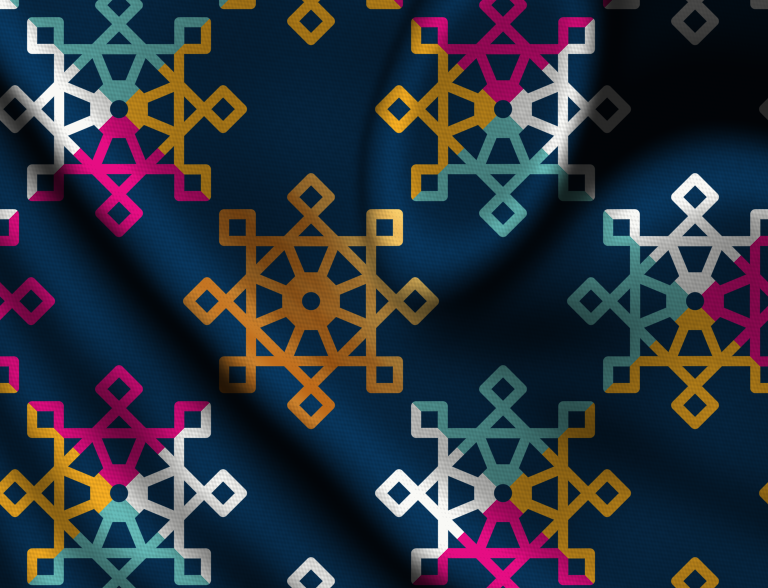
Reproduce this pattern procedurally as a WebGL 1 fragment shader.

```glsl
precision highp float;
// Eight-pointed lattice stars in four colours on draped navy twill.
// Each star is one folded 22.5 degree wedge of distance functions; stars sit
// on a diagonal grid, and soft bell curves shade the folds of the cloth.

uniform vec2 u_resolution;

float bell(float x) { return exp(-x * x); }

vec2 gradient(vec2 cell) {
  float a = 6.2832 * fract(sin(dot(cell, vec2(127.1, 311.7))) * 43758.5);
  return vec2(cos(a), sin(a));
}

float gradientNoise(vec2 p) {
  vec2 i = floor(p), f = fract(p);
  vec2 w = f * f * f * (f * (f * 6.0 - 15.0) + 10.0);
  vec2 e = vec2(1.0, 0.0);
  float low = mix(dot(gradient(i), f), dot(gradient(i + e), f - e), w.x);
  float high = mix(dot(gradient(i + e.yx), f - e.yx),
                   dot(gradient(i + 1.0), f - 1.0), w.x);
  return mix(low, high, w.y);
}

// Signed distance to one star: octagram, spokes, core and a loop on each tip
float starDistance(vec2 p) {
  float hole = 0.0235 - length(p);
  p = abs(p);
  if (p.y > p.x) p = p.yx;
  vec2 mirror = vec2(-0.3827, 0.9239);
  p -= 2.0 * max(dot(p, mirror), 0.0) * mirror;

  float octagram = min(abs(p.x + p.y - 0.221) * 0.7071, abs(p.x - 0.156));
  float spoke = max(-dot(p, mirror), p.x - 0.156);
  vec2 q = p - vec2(0.271, 0.0);
  vec2 side = abs(vec2(q.x + q.y, q.x - q.y)) * 0.7071 - 0.0347;
  float loop = abs(length(max(side, 0.0)) + min(max(side.x, side.y), 0.0));

  float d = min(min(octagram, spoke), min(loop, p.x - 0.062));
  return max(d - 0.0132, hole);
}

vec3 threadColour(float index) {
  if (index < 0.5) return vec3(0.38, 0.70, 0.69);  // teal
  if (index < 1.5) return vec3(0.92, 0.65, 0.13);  // gold
  if (index < 2.5) return vec3(0.86, 0.05, 0.49);  // magenta
  return vec3(0.93, 0.93, 0.92);                   // white
}

// Brightness of the draped cloth
float clothLight(vec2 p) {
  float n = gradientNoise(p * 2.3 + 4.0);
  p += 0.03 * n;
  float light = 0.52 + 0.25 * n;

  // Long diagonal fold with ripples on its lower left
  float d = (p.y - 1.35 + p.x * (1.45 - 0.27 * p.x)) * 0.65;
  light += 0.18 * cos((d + 0.2) * 24.0) * (1.0 - smoothstep(-0.05, 0.05, d));
  light += 0.35 * bell((d - 0.09) / 0.07);
  light *= 1.0 - 0.85 * bell((d + 0.04) / 0.05);

  // Hanging pocket, lit along its inner rim
  float middle = 1.15 + 0.25 * (p.y - 0.8);
  float e = length(vec2((p.x - middle) / 0.26, (p.y - 1.25) / 0.45)) - 1.0;
  light += 0.3 * bell((e + 0.15) / 0.15);
  light *= 1.0 - 0.75 * bell((e - 0.15) / 0.2) * smoothstep(1.0, 1.3, p.x);
  light *= 1.0 - 0.35 * bell((e - 0.12) / 0.07);

  // Deep shadow above a rounded ridge at the right
  float h = p.y - 1.14 + 1.3 * (p.x - 1.9) * (p.x - 1.9);
  float shade = smoothstep(-0.02, 0.1, h) * smoothstep(0.0, 0.2, e);
  shade *= smoothstep(1.35, 1.6, p.x) * (1.0 - 0.25 * smoothstep(0.2, 0.4, h));
  light += 0.3 * bell((h + 0.09) / 0.08) * smoothstep(1.5, 1.7, p.x);
  light *= 1.0 - 0.95 * shade;

  // Hollows below the pocket and across the lower right
  light *= 1.0 - 0.7 * bell(length((p - vec2(1.38, 0.68)) / vec2(0.3, 0.13)));
  light *= 1.0 - 0.4 * bell((p.y - 0.42 + 0.45 * (p.x - 1.5)) / 0.1)
                     * smoothstep(1.2, 1.5, p.x);
  return clamp(light, 0.03, 1.0);
}

vec3 fabric(vec2 p, float pixel) {
  // Nearest star on the diagonal grid
  vec2 r = p - vec2(0.81, 0.747);
  vec2 id = floor(vec2(r.x + r.y, r.x - r.y) + 0.5);
  vec2 local = r - 0.5 * vec2(id.x + id.y, id.x - id.y);

  // Quadrant colours turn one way or the other on alternate columns
  float quadrant = floor(mod(atan(local.x, local.y) / 1.5708 + 0.5, 4.0));
  float turn = 2.0 * mod(id.x, 2.0);
  float odd = mod(id.x + id.y, 2.0);
  float index = odd > 0.5 ? turn + quadrant : 1.0 + turn - quadrant;
  vec3 thread = threadColour(mod(index, 4.0));

  // The middle star is streaked foil
  if (dot(id, id) < 0.5) {
    float streak = gradientNoise(vec2((r.x + r.y) * 14.0, (r.x - r.y) * 2.0));
    float sheen = smoothstep(0.0, 0.3, r.x + 0.5 * r.y) + 0.4 * streak;
    thread = mix(vec3(0.74, 0.45, 0.14), vec3(0.90, 0.72, 0.36), sheen);
  }

  float light = clothLight(p);
  float twill = sin((p.x + p.y) * 400.0) * sin((p.x - 0.6 * p.y) * 330.0);
  light *= 1.0 + 0.09 * twill + 0.06 * gradientNoise(p * 60.0);
  vec3 ground = vec3(0.03, 0.225, 0.385) * light + vec3(0.005, 0.008, 0.015);
  float cover = 1.0 - smoothstep(-pixel, pixel, starDistance(local));
  return mix(ground, thread * min(0.13 + 1.1 * light, 1.05), cover);
}

void main() {
  // Two repeats span the width; four samples smooth the colour seams
  float pixel = 2.0 / u_resolution.x;
  vec3 sum = vec3(0.0);
  for (int i = 0; i < 4; i++) {
    vec2 offset = vec2(mod(float(i), 2.0), floor(float(i) / 2.0)) * 0.5 - 0.25;
    sum += fabric((gl_FragCoord.xy + offset) * pixel, 0.5 * pixel);
  }
  gl_FragColor = vec4(sum * 0.25, 1.0);
}
```
